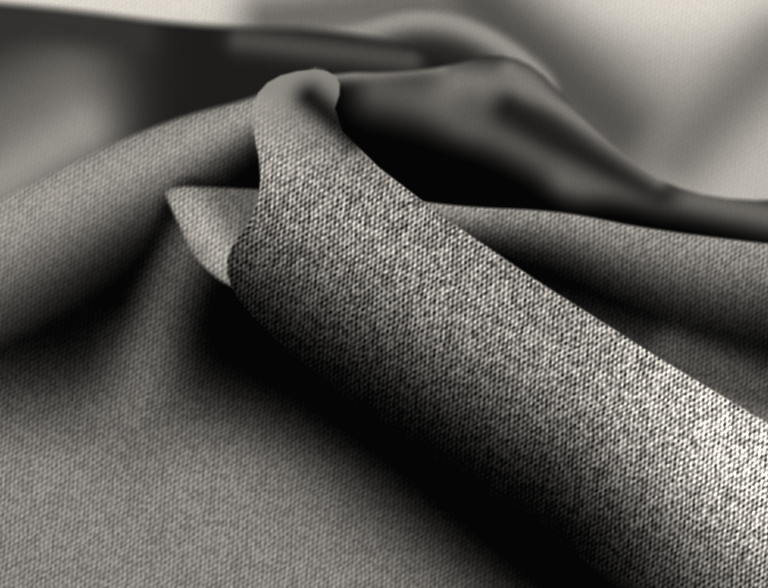
Write a Shadertoy shader that draws this texture.

```glsl
// Draped dark twill: soft folds sweep down from a knot at the upper left.
// Closed spline outlines are layered back to front, lit by wide soft strokes,
// then covered with a woven thread pattern that fades with distance.

const vec2 CANVAS = vec2(7.68, 5.88);   // working units, y pointing down
const vec3 WARM = vec3(1, .973, .93);

float hash(vec2 p) {
  vec3 q = fract(p.xyx * .1031);
  q += dot(q, q.yzx + 33.33);
  return fract((q.x + q.y) * q.z);
}

float noise(vec2 p) {
  vec2 i = floor(p), f = fract(p);
  f = f * f * (3. - 2. * f);
  return mix(mix(hash(i), hash(i + vec2(1, 0)), f.x),
             mix(hash(i + vec2(0, 1)), hash(i + vec2(1, 1)), f.x), f.y);
}

float segmentDistance(vec2 p, vec2 a, vec2 b) {
  vec2 ab = b - a;
  return length(p - a - ab * clamp(dot(p - a, ab) / dot(ab, ab), 0., 1.));
}

// Signed distance to a closed quadratic spline, negative inside
float outline(vec2 p, vec2 c[8]) {
  float nearest = 100., side = 1.;
  vec2 prev = .5 * (c[7] + c[0]);
  for (int i = 0; i < 8; i++) {
    vec2 start = .5 * (c[(i + 7) % 8] + c[i]);
    vec2 end = .5 * (c[i] + c[(i + 1) % 8]);
    for (int k = 1; k <= 6; k++) {
      float t = float(k) / 6.;
      vec2 b = mix(mix(start, c[i], t), mix(c[i], end, t), t);
      nearest = min(nearest, segmentDistance(p, prev, b));
      if ((prev.y > p.y) != (b.y > p.y) &&
          p.x < (b.x - prev.x) * (p.y - prev.y) / (b.y - prev.y) + prev.x) side = -side;
      prev = b;
    }
  }
  return side * nearest;
}

float cover(float d, float soft) { return 1. - smoothstep(-soft, soft, d); }

float bell(float x) { return exp(-x * x); }

// Pull a tone toward a value along a soft stroke
float stroke(float tone, vec2 p, vec4 ends, float radius, float value) {
  return mix(tone, value, bell(segmentDistance(p, ends.xy, ends.zw) / radius));
}

// Interlaced threads, about -1 to 1
float weave(vec2 p, float size) {
  vec2 q = mat2(.85, -.53, .53, .85) * p / size;
  q += .5 * vec2(noise(p * 5.), noise(p * 5. + 40.));
  float threads = sin(6.283 * q.x + 3.1416 * floor(q.y)) * abs(sin(3.1416 * q.y));
  return .7 * threads + 1.2 * (noise(p / size * 1.6) - .5);
}

float backdrop(vec2 p) {
  float t = mix(.72, .62, smoothstep(0., .7, p.y));
  t = stroke(t, p, vec4(4.4, -.3, 6.2, 1.3), .55, .3);
  t = stroke(t, p, vec4(7.8, .5, 6.8, 1.5), .4, .42);
  return stroke(t, p, vec4(2.7, .2, 4.2, 0), .35, .38);
}

float upperLeftCloth(vec2 p) {
  float t = stroke(.13, p, vec4(0, 1.1, .7, .7), .6, .33);
  t = stroke(t, p, vec4(0, 1.8, .8, 1.3), .45, .5);
  t = stroke(t, p, vec4(0, .2, 1.4, .35), .2, .2);
  return stroke(t, p, vec4(2.4, .4, 4.1, .6), .14, .27);
}

float leftRoll(vec2 p) {
  float depth = dot(p - vec2(0, 2.05), vec2(.39, .92));
  float reach = mix(.95, .3, clamp(p.x / 2.5, 0., 1.));
  return .03 + .48 * bell((depth - .12) / reach);
}

float middleFold(vec2 p) {
  float t = stroke(.03, p, vec4(3.8, .9, 4.7, 1.1), .3, .3);
  t = stroke(t, p, vec4(4.6, .85, 5.2, .9), .32, .43);
  t = stroke(t, p, vec4(4.7, 1.15, 5.8, 1.75), .25, .32);
  t = stroke(t, p, vec4(5.7, 1.75, 7.7, 2.15), .2, .36);
  t = stroke(t, p, vec4(5.1, 1.1, 6.6, 1.9), .2, .14);
  t = stroke(t, p, vec4(5.1, .72, 6.6, 1.76), .13, .42);
  return stroke(t, p, vec4(3.2, .75, 4.4, .65), .1, .46);
}

float rightFold(vec2 p, float d) {
  float reach = mix(.28, .72, smoothstep(4.5, 7.7, p.x));
  float t = .02 + .46 * bell(d / reach);
  return stroke(t, p, vec4(6.7, 3.5, 7.9, 4), .2, .27);
}

float lowerCloth(vec2 p) {
  float t = mix(.05, .45, smoothstep(3.2, 4.8, p.y));
  t = stroke(t, p, vec4(1.85, 2.5, 1.3, 4.3), .42, .38);
  t = stroke(t, p, vec4(1.1, 2.95, 1.55, 2.1), .26, .04);
  return stroke(t, p, vec4(2.5, 3.2, 6.9, 6.8), .78, .02);
}

float mainFold(vec2 p) {
  float depth = dot(p - vec2(3.3, 1.45), vec2(-.53, .848));
  float t = mix(.47, .04, smoothstep(.5, 2.2, depth));
  t += .2 * smoothstep(5.4, 7.7, p.x);
  t = stroke(t, p, vec4(2.55, 1.1, 2.9, 1.7), .24, .53);
  t = stroke(t, p, vec4(2.7, .85, 3.2, .7), .1, .48);
  return stroke(t, p, vec4(3.1, .98, 3.55, 1.38), .15, .13);
}

void mainImage(out vec4 fragColor, in vec2 fragCoord) {
  vec2 uv = fragCoord / iResolution.xy;
  vec2 p = vec2(uv.x, 1. - uv.y) * CANVAS;
  float tone = backdrop(p), focus = .02;

  // Distant folds, blurred
  float d = outline(p, vec2[8](vec2(2, .3), vec2(3.4, .28), vec2(4.2, .02), vec2(5, .25),
    vec2(5.8, .95), vec2(5, 1.3), vec2(3.8, 1), vec2(2.5, .6)));
  tone = mix(tone, .15 + .35 * bell((d + .1) / .18), cover(d, .08));
  d = outline(p, vec2[8](vec2(-2, -.1), vec2(.4, .05), vec2(2, .28), vec2(3.5, .28),
    vec2(4.9, .75), vec2(4, 1.3), vec2(2, 2.8), vec2(-2, 4)));
  tone = mix(tone, upperLeftCloth(p), cover(d, .07));
  d = outline(p, vec2[8](vec2(-2, 3), vec2(0, 2), vec2(1.6, 1.2), vec2(2.7, .95),
    vec2(3.4, .5), vec2(3.2, 2.4), vec2(1.8, 3), vec2(-2, 5)));
  float mask = cover(d, .04);
  tone = mix(tone, leftRoll(p), mask);
  focus = mix(focus, .13, mask);
  d = outline(p, vec2[8](vec2(2.9, .7), vec2(4.2, .75), vec2(5.2, .45), vec2(5.9, 1.3),
    vec2(6.9, 2.05), vec2(8.8, 1.95), vec2(8.5, 4.5), vec2(2.8, 2.6)));
  tone = mix(tone, middleFold(p), cover(d, .035));

  // Nearer cloth on both sides of the main fold
  d = outline(p, vec2[8](vec2(3.8, 1.95), vec2(4.6, 2.07), vec2(5.6, 2.1), vec2(6.6, 2.32),
    vec2(9.2, 2.6), vec2(9, 5), vec2(6.5, 4.2), vec2(4.5, 2.9)));
  mask = cover(d, .025);
  tone = mix(tone, rightFold(p, d), mask);
  focus = mix(focus, .22, mask);
  d = outline(p, vec2[8](vec2(-2, 4.4), vec2(.2, 3.4), vec2(1.5, 2.7), vec2(1.7, 1.7),
    vec2(2.6, 2), vec2(9, 5.5), vec2(6, 8), vec2(-3, 8)));
  mask = cover(d, .12);
  tone = mix(tone, lowerCloth(p), mask);
  focus = mix(focus, .2, mask);

  // Turned flap, then the sharp main fold
  d = outline(p, vec2[8](vec2(1.6, 1.85), vec2(2.3, 1.88), vec2(2.8, 1.9), vec2(2.75, 2.3),
    vec2(2.45, 2.9), vec2(2.25, 2.85), vec2(1.95, 2.6), vec2(1.72, 2.1)));
  float flap = stroke(.33, p, vec4(1.85, 2.05, 2.25, 2.6), .24, .56);
  tone = mix(tone, flap, cover(d, .03));
  d = outline(p, vec2[8](vec2(2.4, .8), vec2(3.55, .62), vec2(3.15, 1.55), vec2(13, 7.4),
    vec2(6.2, 6.1), vec2(2.9, 3.6), vec2(2.1, 2.7), vec2(2.7, 2)));
  mask = cover(d, .018);
  tone = mix(tone, mainFold(p), mask);
  focus = mix(focus, .58 * smoothstep(.8, 2.2, p.y), mask);

  // Threads, then a firm contrast curve
  tone *= 1. + focus * weave(p, .05);
  tone = max(1.27 * tone - .05, .02);
  fragColor = vec4(clamp(tone * WARM, 0., 1.), 1);
}
```
